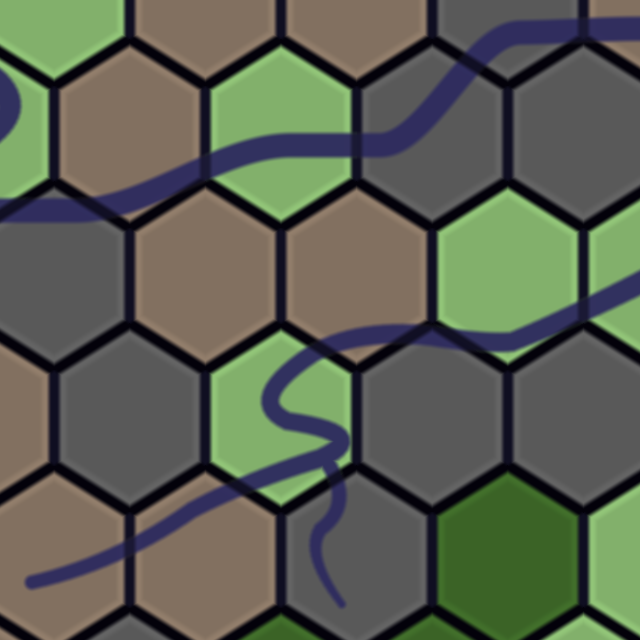
A Shadertoy shader for this pattern:

```glsl
// Hexagonal terrain map with dark cell borders and winding blue rivers.

const float HEX_WIDTH = 0.2363;
const float ROW_STEP = 0.222;

// Terrain kind per cell, top row first: 0 earth, 1 rock, 2 grass, 3 forest.
const int TERRAIN[30] = int[30](
    2, 0, 0, 1, 0,
    2, 0, 2, 1, 1,
    1, 0, 0, 2, 2,
    0, 1, 2, 1, 1,
    0, 0, 1, 3, 2,
    0, 1, 3, 3, 2);

vec3 terrainColor(int kind) {
    if (kind == 0) return vec3(0.51, 0.44, 0.375);
    if (kind == 1) return vec3(0.35);
    if (kind == 2) return vec3(0.51, 0.69, 0.42);
    return vec3(0.23, 0.39, 0.15);
}

// Offset from the nearest cell centre, with y scaled to a regular hexagon.
vec2 hexCell(vec2 p, out ivec2 cell) {
    float firstRow = floor((1.013 - p.y) / ROW_STEP);
    vec2 nearest = vec2(10.0);
    for (int k = 0; k < 2; k++) {
        float row = firstRow + float(k);
        float startX = 0.0846 - 0.5 * HEX_WIDTH * mod(row, 2.0);
        float column = floor((p.x - startX) / HEX_WIDTH + 0.5);
        vec2 offset = p - vec2(startX + column * HEX_WIDTH, 1.013 - row * ROW_STEP);
        offset.y *= 0.866 * HEX_WIDTH / ROW_STEP;
        if (dot(offset, offset) < dot(nearest, nearest)) {
            nearest = offset;
            cell = ivec2(column, row);
        }
    }
    return nearest;
}

float segmentDistance(vec2 p, vec2 a, vec2 b) {
    vec2 ab = b - a;
    return length(p - a - ab * clamp(dot(p - a, ab) / dot(ab, ab), 0.0, 1.0));
}

// Signed distance to a quadratic curve whose half width runs from w0 to w1.
float stream(vec2 p, vec2 a, vec2 b, vec2 c, float w0, float w1) {
    float d = 10.0;
    vec2 last = a;
    for (int i = 1; i <= 14; i++) {
        float t = float(i) / 14.0;
        vec2 next = mix(mix(a, b, t), mix(b, c, t), t);
        d = min(d, segmentDistance(p, last, next) - mix(w0, w1, t));
        last = next;
    }
    return d;
}

float upperRiverHeight(float x) {
    return 0.671 + 0.102 * smoothstep(0.117, 0.456, x)
        + 0.176 * smoothstep(0.592, 0.814, x) + 0.006 * smoothstep(0.8, 1.0, x);
}

float riverDistance(vec2 p) {
    // Upper river, with vertical distance corrected for slope
    float h = upperRiverHeight(p.x);
    float slope = (upperRiverHeight(p.x + 0.002) - h) / 0.002;
    float d = abs(p.y - h) / sqrt(1.0 + slope * slope) - 0.019;
    // Lower river, from the right edge down to its source
    vec2 bend1 = vec2(0.8, 0.466), bend2 = vec2(0.677, 0.475), bend3 = vec2(0.488, 0.447);
    vec2 bend4 = vec2(0.449, 0.342), bend5 = vec2(0.501, 0.284), bend6 = vec2(0.3, 0.203);
    d = min(d, stream(p, vec2(1.02, 0.568), vec2(0.885, 0.499), bend1, 0.018, 0.015));
    d = min(d, stream(p, bend1, vec2(0.755, 0.462), bend2, 0.015, 0.016));
    d = min(d, stream(p, bend2, vec2(0.56, 0.488), bend3, 0.016, 0.014));
    d = min(d, stream(p, bend3, vec2(0.38, 0.375), bend4, 0.014, 0.014));
    d = min(d, stream(p, bend4, vec2(0.585, 0.322), bend5, 0.014, 0.015));
    d = min(d, stream(p, bend5, vec2(0.391, 0.251), bend6, 0.015, 0.013));
    d = min(d, stream(p, bend6, vec2(0.182, 0.12), vec2(0.05, 0.09), 0.013, 0.011));
    // Thin tributary and the bend at the left edge
    vec2 fork = vec2(0.501, 0.173);
    d = min(d, stream(p, vec2(0.512, 0.277), vec2(0.553, 0.212), fork, 0.012, 0.011));
    d = min(d, stream(p, fork, vec2(0.475, 0.134), vec2(0.534, 0.056), 0.011, 0.006));
    return min(d, stream(p, vec2(-0.01, 0.876), vec2(0.04, 0.835), vec2(-0.01, 0.79), 0.02, 0.016));
}

void mainImage(out vec4 fragColor, in vec2 fragCoord) {
    vec2 p = fragCoord / iResolution.y;
    float soft = 0.004 + 0.5 / iResolution.y;

    // Terrain fill
    ivec2 cell;
    vec2 offset = hexCell(p, cell);
    cell = clamp(cell, ivec2(0), ivec2(4, 5));
    vec3 color = terrainColor(TERRAIN[cell.y * 5 + cell.x]);

    // Pale rim just inside each border
    vec2 q = abs(offset);
    float slanted = 0.5 * q.x + 0.866 * q.y;
    float edge = 0.5 * HEX_WIDTH - max(q.x, slanted);
    color *= 1.0 + 0.12 * (1.0 - smoothstep(0.014, 0.024, edge));

    // Water
    float water = 1.0 - smoothstep(-soft, soft, riverDistance(p));
    color = mix(color, vec3(0.18, 0.17, 0.37), 0.96 * water);

    // Borders: upright ones are bluer, and water veils them slightly
    float upright = smoothstep(-0.004, 0.004, q.x - slanted);
    vec3 ink = mix(vec3(0.01, 0.005, 0.04), vec3(0.06, 0.055, 0.13), upright);
    float border = 1.0 - smoothstep(0.0085 - soft, 0.0085 + soft, edge);
    color = mix(color, ink, border * (1.0 - 0.3 * water));

    fragColor = vec4(color, 1.0);
}
```
